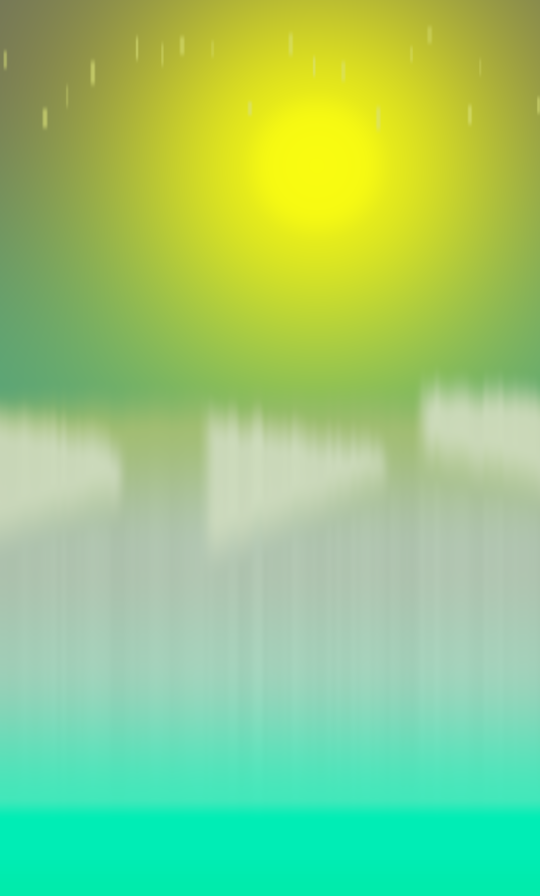
Write a Shadertoy shader that draws this background.

```glsl
const vec3 SKY_TOP = vec3(0.42, 0.43, 0.36);
const vec3 SKY_LOW = vec3(0.33, 0.63, 0.48);
const vec3 SUN_GLOW = vec3(0.96, 0.97, 0.07);
const vec3 SUN_CORE = vec3(0.99, 1.00, 0.06);
const vec3 HAZE_HIGH = vec3(0.63, 0.74, 0.43);
const vec3 HAZE_MID = vec3(0.69, 0.77, 0.69);
const vec3 HAZE_LOW = vec3(0.64, 0.82, 0.73);
const vec3 SHORE = vec3(0.25, 0.91, 0.73);
const vec3 SEA = vec3(0.00, 0.93, 0.71);
const vec3 SEA_DEEP = vec3(0.00, 0.92, 0.67);
const vec3 CLOUD_COLOR = vec3(0.81, 0.86, 0.75);
const vec3 DASH_COLOR = vec3(0.85, 0.88, 0.47);

const vec2 SUN_POS = vec2(0.587, 0.815);
const float SUN_RADIUS = 0.073;
const float GLOW_SPREAD = 0.063;
const float HORIZON = 0.56;
const float SEA_LEVEL = 0.092;
const int DASH_COUNT = 18;

// Each cloud tapers linearly between its left and right ends
struct Cloud { vec2 span; vec2 top; vec2 base; };
const Cloud CLOUDS[3] = Cloud[3](
    Cloud(vec2(-0.10, 0.228), vec2(0.562, 0.508), vec2(0.385, 0.440)),
    Cloud(vec2(0.380, 0.718), vec2(0.541, 0.502), vec2(0.373, 0.458)),
    Cloud(vec2(0.778, 1.100), vec2(0.567, 0.565), vec2(0.482, 0.440)));

float hash(float n) {
    return fract(sin(n * 127.1) * 43758.5453);
}

float noise(float x) {
    float cell = floor(x);
    return mix(hash(cell), hash(cell + 1.0), smoothstep(0.0, 1.0, x - cell));
}

// Vertical fibres, centred on zero
float fibres(float x) {
    return 0.5 * noise(x * 42.0) + 0.3 * noise(x * 110.0 + 7.0)
         + 0.2 * noise(x * 19.0 + 31.0) - 0.5;
}

vec3 sky(vec2 uv, float aspect) {
    vec3 color = mix(SKY_LOW, SKY_TOP, smoothstep(0.55, 0.95, uv.y));
    float d = length((uv - SUN_POS) * vec2(aspect, 1.0));
    color = mix(color, SUN_GLOW, exp(-d * d / GLOW_SPREAD));
    float disc = 1.0 - smoothstep(SUN_RADIUS - 0.025, SUN_RADIUS + 0.015, d);
    return mix(color, SUN_CORE, 0.55 * disc);
}

vec3 haze(float y) {
    vec3 color = mix(HAZE_MID, HAZE_HIGH, smoothstep(0.38, 0.55, y));
    color = mix(HAZE_LOW, color, smoothstep(0.24, 0.37, y));
    color = mix(SHORE, color, smoothstep(0.09, 0.27, y));
    vec3 sea = mix(SEA_DEEP, SEA, smoothstep(0.0, 0.06, y));
    return mix(sea, color, smoothstep(SEA_LEVEL - 0.008, SEA_LEVEL + 0.018, y));
}

float cloudMask(vec2 uv, Cloud c, float fibre) {
    float t = clamp((uv.x - c.span.x) / (c.span.y - c.span.x), 0.0, 1.0);
    float top = mix(c.top.x, c.top.y, t) + 0.022 * fibre;
    float base = mix(c.base.x, c.base.y, t) + 0.025 * fibre;
    float sides = smoothstep(-0.016, 0.024, uv.x - c.span.x)
                * smoothstep(-0.012, 0.018, c.span.y - uv.x);
    return sides * smoothstep(-0.022, 0.035, top - uv.y)
                 * smoothstep(-0.025, 0.045, uv.y - base);
}

// Short soft dashes scattered over the upper sky
float dashes(vec2 uv, float aspect) {
    float light = 0.0;
    for (int i = 0; i < DASH_COUNT; i++) {
        float id = float(i);
        vec2 center = vec2((id + hash(id + 3.0)) / float(DASH_COUNT),
                           mix(0.85, 0.98, hash(id + 41.0)));
        vec2 size = vec2(mix(0.0016, 0.0035, hash(id + 73.0)),
                         mix(0.010, 0.017, hash(id + 97.0)));
        vec2 q = abs(uv - center) * vec2(aspect, 1.0) / size;
        float shape = (1.0 - smoothstep(0.2, 1.3, q.x)) * (1.0 - smoothstep(0.4, 1.1, q.y));
        light = max(light, shape * mix(0.25, 0.65, hash(id + 59.0)));
    }
    return light;
}

void mainImage(out vec4 fragColor, in vec2 fragCoord) {
    vec2 uv = fragCoord / iResolution.xy;
    float aspect = iResolution.x / iResolution.y;
    float fibre = fibres(uv.x);

    // Sky dissolving into haze and sea
    vec3 color = sky(uv, aspect);
    color = mix(color, DASH_COLOR, dashes(uv, aspect));
    float hazeTop = HORIZON + 0.01 * fibre;
    color = mix(color, haze(uv.y), 1.0 - smoothstep(hazeTop - 0.045, hazeTop + 0.015, uv.y));

    // Faint curtains hanging below the clouds
    float curtain = smoothstep(0.06, 0.25, uv.y) * (1.0 - smoothstep(0.42, 0.55, uv.y));
    color += 0.045 * fibre * curtain;

    // Clouds
    float cover = 0.0;
    for (int i = 0; i < 3; i++) {
        cover = max(cover, cloudMask(uv, CLOUDS[i], fibre));
    }
    color = mix(color, CLOUD_COLOR + 0.03 * fibre, 0.9 * cover);

    fragColor = vec4(clamp(color, 0.0, 1.0), 1.0);
}
```
